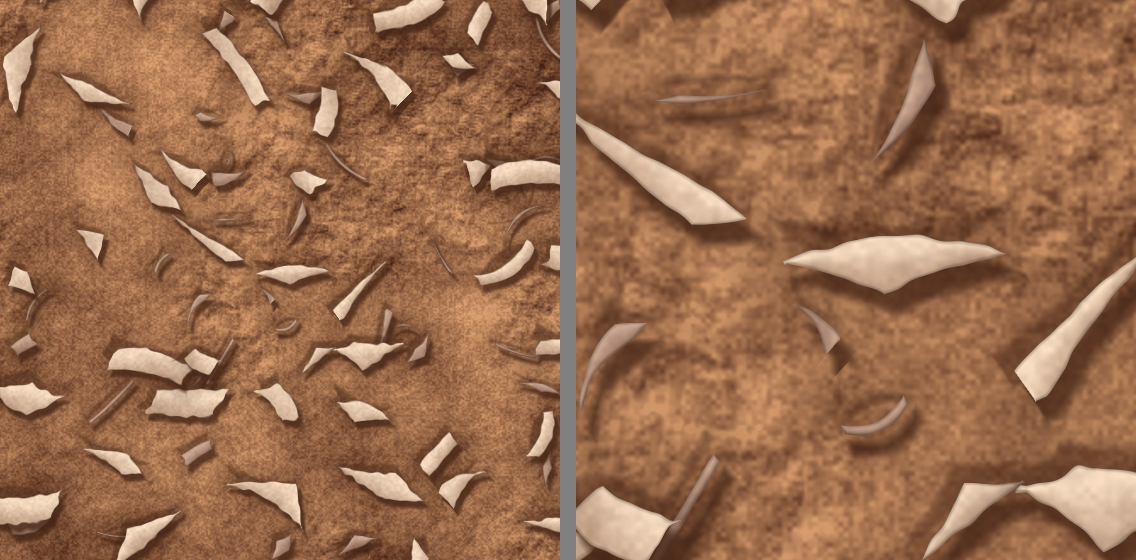
Left, the full canvas; right, a detail of the centre.
Write a Shadertoy shader that draws this texture.

```glsl
#define SAND_DARK  vec3(0.37, 0.21, 0.135)
#define SAND_LIGHT vec3(0.76, 0.54, 0.375)
#define SHADE      vec3(0.27, 0.145, 0.085)
#define CREAM      vec3(0.96, 0.85, 0.745)
#define CREAM_DIM  vec3(0.70, 0.56, 0.46)
#define MAUVE      vec3(0.80, 0.66, 0.57)
#define MAUVE_DIM  vec3(0.56, 0.41, 0.345)
#define RELIEF     2.3
#define GRAIN      0.72
#define SHADOW     0.80
#define DROP       vec2(0.007, -0.011)
#define LIGHT      vec2(-0.40, 0.92)

float hash(vec2 p) {
    return fract(sin(dot(p, vec2(127.1, 311.7))) * 43758.5453);
}

float noise(vec2 p) {
    vec2 i = floor(p), f = fract(p);
    f = f * f * (3.0 - 2.0 * f);
    return mix(mix(hash(i), hash(i + vec2(1, 0)), f.x),
               mix(hash(i + vec2(0, 1)), hash(i + vec2(1, 1)), f.x), f.y);
}

float fbm(vec2 p) {
    float sum = 0.0, amp = 0.5, total = 0.0;
    for (int i = 0; i < 5; i++) {
        sum += amp * noise(p);
        total += amp;
        amp *= 0.58;
        p = mat2(1.6, 1.2, -1.2, 1.6) * p + 7.3;
    }
    return sum / total;
}

mat2 rotation(float a) {
    float c = cos(a), s = sin(a);
    return mat2(c, s, -s, c);
}

// Small raised crumbs of dry soil
float clods(vec2 p) {
    return smoothstep(0.5, 0.8, noise(p * 52.0)) + 0.6 * smoothstep(0.5, 0.8, noise(p * 95.0 + 9.0));
}

// Lumpy sand lit from above, with smooth drifts, crumbs and fine grain
vec3 sand(vec2 uv) {
    float rough = smoothstep(0.4, 0.7, noise(uv * 5.0 + 3.0));
    vec2 q = uv * 15.0 + fbm(uv * 9.0);
    float slope = fbm(q) - fbm(q + 0.16 * LIGHT);
    float crumbs = clods(uv) - clods(uv + 0.004 * LIGHT);
    float grain = 0.65 * noise(uv * 330.0) + 0.35 * noise(uv * 190.0 + 31.0) - 0.5;
    float tone = 0.70 + 1.35 * (fbm(uv * 4.5) - 0.5) + GRAIN * grain;
    tone += RELIEF * mix(0.5, 1.25, rough) * slope + 0.4 * rough * crumbs;
    return mix(SAND_DARK, SAND_LIGHT, clamp(tone, -0.25, 1.25));
}

// Curled shard: x = distance, y = position across, z = position along
vec3 shard(vec2 p, vec2 size, float bend, float taper, vec2 id) {
    float u = p.x / size.x;
    float peak = mix(-0.95, 0.2, hash(id + 5.1));
    float skew = 2.0 * hash(id + 6.2) - 1.0;
    float profile = clamp(min((u + 1.0) / (peak + 1.0), (1.0 - u) / (1.0 - peak)), 0.0, 1.0);
    float w = size.y * mix(1.0, profile, taper);
    float y = p.y - bend * size.x * (u * u - 0.3) - skew * (size.y - w);
    float chip = (noise(p * 75.0 + id * 17.0) - 0.5) * 0.28 * size.y;
    float slant = hash(id + 7.3) - 0.5;
    float ends = abs(p.x + slant * y) - size.x + 2.0 * chip;
    return vec3(max(abs(y) - w + chip, ends), clamp(y / max(w, 0.001), -1.0, 1.0), u);
}

// One layer of shards with hollows, dropped shadows and lit curls
vec3 scatter(vec3 col, vec2 uv, float grid, float density, vec2 sizeMin, vec2 sizeMax,
             float curl, vec3 bright, vec3 dim, float seed) {
    float px = 0.8 / iResolution.y;
    vec2 cell = floor(uv * grid);
    for (int j = -1; j <= 1; j++)
    for (int i = -1; i <= 1; i++) {
        vec2 id = cell + vec2(i, j) + seed;
        if (hash(id) > density) continue;
        vec2 jitter = 0.08 + 0.84 * vec2(hash(id + 1.7), hash(id + 2.9));
        vec2 size = mix(sizeMin, sizeMax, vec2(hash(id + 3.3), hash(id + 4.4)));
        vec2 offset = uv - (cell + vec2(i, j) + jitter) / grid;
        float reach = size.x + 0.055 - length(offset);
        if (reach < 0.0) continue;

        float angle = (hash(id + 8.5) - 0.42) * 2.5 + 3.14159 * step(0.5, hash(id + 9.6));
        mat2 turn = rotation(-angle);
        float bend = (hash(id + 10.7) - 0.5) * curl;
        float taper = hash(id + 11.8) < 0.36 ? 0.12 : 1.0;
        vec3 s = shard(turn * offset, size, bend, taper, id);
        float dropped = shard(turn * (offset - DROP), size, bend, taper, id).x;
        float hollow = shard(turn * (offset + 0.9 * DROP), size * 1.08, -bend, taper, id).x;

        // Soft occlusion, then the tighter shadows
        float dark = 0.34 * exp(-max(s.x, 0.0) / 0.019);
        dark = max(dark, SHADOW * (1.0 - smoothstep(-0.004, 0.009, dropped)));
        dark = max(dark, 0.55 * (1.0 - smoothstep(-0.004, 0.007, hollow)));
        col = mix(col, SHADE, dark * smoothstep(0.0, 0.025, reach));

        // Light rolls over the curl and fades towards its far end
        vec2 across = rotation(angle) * vec2(0.0, s.y);
        float lit = 0.70 + 0.55 * dot(across, LIGHT) - 0.18 * s.z;
        lit += 0.5 * (fbm(offset * 60.0 + id) - 0.5);
        vec3 paint = mix(dim, bright, clamp(lit, 0.0, 1.0));
        paint *= 0.95 + 0.09 * noise(uv * 240.0);
        paint *= mix(0.78, 1.0, smoothstep(0.0, 0.0025, -s.x));
        col = mix(col, paint, 1.0 - smoothstep(-px, px, s.x));
    }
    return col;
}

void mainImage(out vec4 fragColor, in vec2 fragCoord) {
    vec2 uv = fragCoord / iResolution.y;
    vec3 col = sand(uv);
    // Thin curved slivers, dusty flat pieces, then large pale curls
    col = scatter(col, uv, 6.0, 0.50, vec2(0.02, 0.0015), vec2(0.065, 0.004), 1.1, MAUVE, MAUVE_DIM, 40.0);
    col = scatter(col, uv, 7.0, 0.50, vec2(0.015, 0.006), vec2(0.045, 0.015), 0.7, MAUVE, MAUVE_DIM, 80.0);
    col = scatter(col, uv, 6.5, 0.88, vec2(0.022, 0.010), vec2(0.088, 0.029), 0.6, CREAM, CREAM_DIM, 11.0);
    fragColor = vec4(col, 1.0);
}
```
